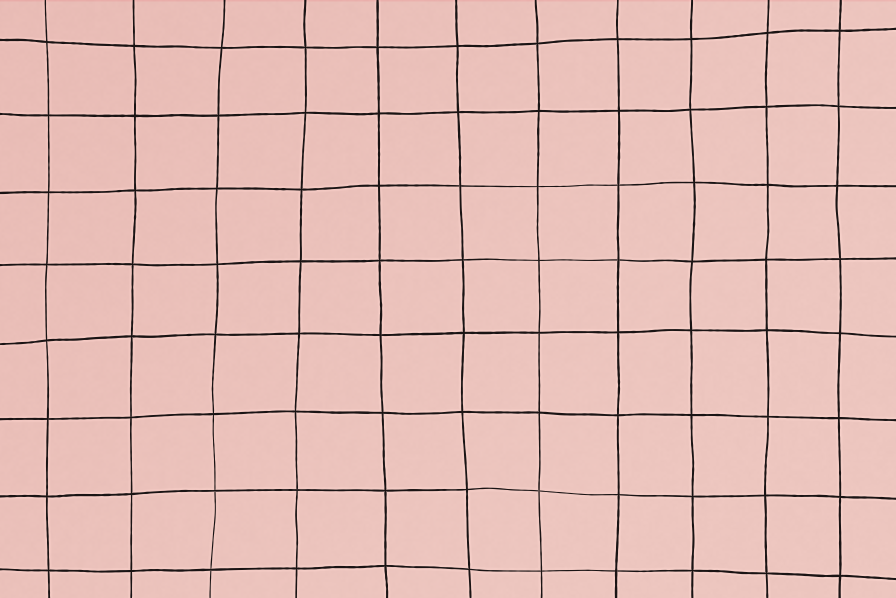
This pattern is drawn by a Shadertoy shader. Its source:

```glsl
// A hand-inked grid of 11 upright and 8 level lines on pale pink paper.
// Each line is a smooth curve with noisy wobble and pen pressure; its ink
// is measured by box coverage, with a faint pale rim and fine paper grain.

#define CANVAS_HEIGHT 512.0
#define COLUMNS 11
#define ROWS 8
#define WOBBLE 2.2
#define THIN 0.45
#define THICK 0.98
#define RIM_LIGHT 0.036
#define GRAIN 0.014
#define INK vec3(0.10, 0.08, 0.08)
#define PAPER_LEFT vec3(0.912, 0.735, 0.710)
#define PAPER_RIGHT vec3(0.928, 0.775, 0.748)

float hash(vec2 p) {
    return fract(sin(dot(p, vec2(127.1, 311.7))) * 43758.5453);
}

float noise(vec2 p) {
    vec2 cell = floor(p), f = fract(p);
    f = f * f * (3.0 - 2.0 * f);
    float low = mix(hash(cell), hash(cell + vec2(1, 0)), f.x);
    float high = mix(hash(cell + vec2(0, 1)), hash(cell + vec2(1, 1)), f.x);
    return mix(low, high, f.y);
}

float bump(float x, float center, float width) {
    float d = (x - center) / width;
    return exp(-d * d);
}

// Sideways drift of a pen stroke at distance s along it.
float wobble(float s, float seed) {
    float slow = noise(vec2(s / 85.0, seed)) - 0.5;
    float quick = noise(vec2(s / 22.0, seed + 40.0)) - 0.5;
    return WOBBLE * (2.0 * slow + 0.5 * quick);
}

// Half width of a stroke; fade runs from 0 (full pressure) to 1 (light).
float penWidth(float s, float seed, float fade) {
    float pressure = 0.6 + 0.4 * noise(vec2(s / 60.0, seed + 80.0));
    float rough = 0.85 + 0.3 * noise(vec2(s / 3.0, seed + 120.0));
    return mix(THIN, THICK, pressure * (1.0 - fade)) * rough;
}

// Centre of upright line i; t runs from top to bottom.
float columnX(float i, float t) {
    float k = i - 3.6;
    float lean = 16.0 * sin(1.1 * k) * exp(-0.2 * k * k);
    return 41.0 + 74.0 * i - 0.62 * i * i + lean * (t - 0.45);
}

// Centre of level line j, measured from the top; u runs left to right.
float rowY(float j, float u) {
    float tilt = -11.0 + 2.5 * j - 7.0 * bump(j, 4.0, 1.0);
    float bow = 16.0 * exp(-0.7 * j) - 6.0;
    return 34.0 + 65.0 * j + tilt * u + bow * 4.0 * u * (1.0 - u);
}

// Adds one stroke: x holds ink coverage, y holds the pale rim.
void addStroke(inout vec2 marks, float d, float w, float pixel) {
    d = abs(d);
    float cover = clamp((w - d) / pixel + 0.5, 0.0, 1.0)
                - clamp((-w - d) / pixel + 0.5, 0.0, 1.0);
    float rim = (1.0 - smoothstep(1.8, 3.4, d)) * min(w / THICK, 1.0);
    marks = max(marks, vec2(cover, rim));
}

void mainImage(out vec4 fragColor, in vec2 fragCoord) {
    float pixel = CANVAS_HEIGHT / iResolution.y;
    vec2 uv = fragCoord / iResolution.xy;
    float u = uv.x, t = 1.0 - uv.y;
    vec2 pos = vec2(u * 1.5, t) * CANVAS_HEIGHT;
    vec2 marks = vec2(0.0);

    // Upright lines, lighter at lower left and in the seventh column.
    for (int n = 0; n < COLUMNS; n++) {
        float i = float(n), seed = i + 3.0;
        float fade = bump(i, 2.0, 1.3) * (0.2 + 0.7 * smoothstep(0.5, 0.75, t));
        fade += 0.6 * bump(i, 6.0, 0.4) * smoothstep(0.15, 0.4, t);
        fade += 0.6 * bump(i, 0.0, 0.4) * (1.0 - smoothstep(0.5, 0.8, t));
        float d = pos.x - columnX(i, t) - wobble(pos.y, seed);
        addStroke(marks, d, penWidth(pos.y, seed, min(fade, 1.0)), pixel);
    }

    // Level lines; two of every four lighten right of centre.
    for (int n = 0; n < ROWS; n++) {
        float j = float(n), seed = j + 23.0;
        float fade = step(2.0, mod(j, 4.0)) * bump(u, 0.62, 0.13);
        float d = pos.y - rowY(j, u) - wobble(pos.x, seed);
        addStroke(marks, d, penWidth(pos.x, seed, fade), pixel);
    }

    // Paper: soft diagonal shade, grain and a slightly deeper top edge.
    vec3 color = mix(PAPER_LEFT, PAPER_RIGHT, smoothstep(-0.1, 0.9, 0.7 * u + 0.4 * t));
    float grain = 0.6 * noise(pos / 2.5) + 0.4 * noise(pos / 7.0 + 50.0);
    color += GRAIN * (grain - 0.5);
    color -= vec3(0.0, 0.06, 0.05) * (1.0 - smoothstep(0.5, 2.0, pos.y));

    color += RIM_LIGHT * marks.y;
    color = mix(color, INK, marks.x);
    fragColor = vec4(color, 1.0);
}
```
